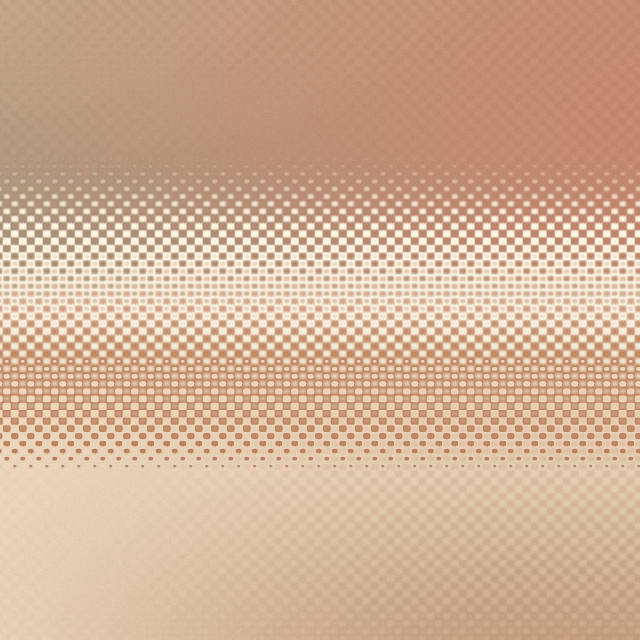
Give the GLSL for this background, as a WebGL 1 fragment shader.

```glsl
precision highp float;
// Woven metallic sheet: a vertical ramp of taupe, pearl, copper and cream.
// A checker of rounded bumps bends the height at which the ramp is read,
// so every soft band and the one hard edge break up into small cells.

uniform vec2 u_resolution;

const float PI = 3.14159265;

// Weave
const float COLUMNS = 40.0;        // bump pairs across the width
const float ROWS = 85.333;         // bump rows over the height
const vec2 WEAVE_SHIFT = vec2(0.078, 0.167);
const vec2 BUMP_FLATNESS = vec2(0.45, 0.75);
const float BEND = 0.092;          // how far a bump shifts the ramp
const float RELIEF = 0.016;        // plain shading of the bumps
const float GRAIN = 0.022;

// Heights of the bands, from the bottom
const float CREAM_EDGE = 0.355;
const float PEARL_LOW = 0.445;
const float PEARL_PEAK = 0.565;
const float PEARL_HIGH = 0.68;

// Colours
const vec3 TAUPE = vec3(0.755, 0.645, 0.535);
const vec3 SHADOW = vec3(0.655, 0.570, 0.475);
const vec3 ROSE = vec3(0.765, 0.535, 0.435);
const vec3 PEARL = vec3(0.985, 0.950, 0.880);
const vec3 COPPER = vec3(0.750, 0.500, 0.360);
const vec3 COPPER_PALE = vec3(0.780, 0.600, 0.470);
const vec3 CREAM = vec3(0.920, 0.840, 0.735);
const vec3 TAN = vec3(0.755, 0.605, 0.490);

const int SAMPLES = 3;             // per axis, for smooth edges

float hash(vec2 p) {
  return fract(sin(dot(p, vec2(12.99, 78.23))) * 4375.85);
}

// Checker of rounded bumps, from -1 to 1
float weave(vec2 uv) {
  vec2 angle = vec2(2.0 * PI * COLUMNS, PI * ROWS) * vec2(uv.x, 1.0 - uv.y);
  vec2 wave = cos(angle + PI * WEAVE_SHIFT * vec2(2.0, -1.0));
  vec2 bump = sign(wave) * pow(abs(wave) + 0.0001, BUMP_FLATNESS);
  return -bump.x * bump.y;
}

// Colour of the ramp at height h, tinted by the place on the sheet
vec3 ramp(float h, vec2 uv) {
  // Upper sheet: taupe at the left, rose at the right, darker near the pearl
  vec3 shade = mix(SHADOW, TAUPE, smoothstep(0.62, 0.95, h));
  float rose = smoothstep(1.25, 0.0, length((uv - vec2(1.05, 0.78)) * vec2(1.0, 1.4)));
  vec3 upper = mix(shade, ROSE, rose);

  // Pearl band, with copper below it
  vec3 copper = mix(COPPER, COPPER_PALE, smoothstep(CREAM_EDGE, PEARL_LOW, h));
  vec3 below = mix(copper, PEARL, smoothstep(PEARL_LOW - 0.03, PEARL_PEAK - 0.01, h));
  vec3 above = mix(PEARL, upper, smoothstep(PEARL_PEAK, PEARL_HIGH, h));
  vec3 color = mix(below, above, smoothstep(PEARL_PEAK - 0.02, PEARL_PEAK + 0.02, h));

  // Lower sheet: cream fading to tan at the lower right
  float depth = clamp(1.0 - h / CREAM_EDGE, 0.0, 1.0);
  float fade = depth * smoothstep(-0.25, 0.85, uv.x);
  vec3 lower = mix(CREAM, TAN, fade);
  return mix(lower, color, smoothstep(CREAM_EDGE - 0.004, CREAM_EDGE + 0.004, h));
}

vec3 sheet(vec2 uv) {
  float bump = weave(uv);
  return ramp(uv.y - BEND * bump, uv) + RELIEF * bump;
}

void main() {
  vec3 color = vec3(0.0);
  for (int i = 0; i < SAMPLES; i++) {
    for (int j = 0; j < SAMPLES; j++) {
      vec2 offset = (vec2(float(i), float(j)) + 0.5) / float(SAMPLES) - 0.5;
      color += sheet((gl_FragCoord.xy + offset) / u_resolution);
    }
  }
  color /= float(SAMPLES * SAMPLES);

  // Fine grain on a fixed grid
  vec2 speck = floor(gl_FragCoord.xy / u_resolution * 512.0);
  color += GRAIN * (hash(speck) - 0.5);
  gl_FragColor = vec4(color, 1.0);
}
```
